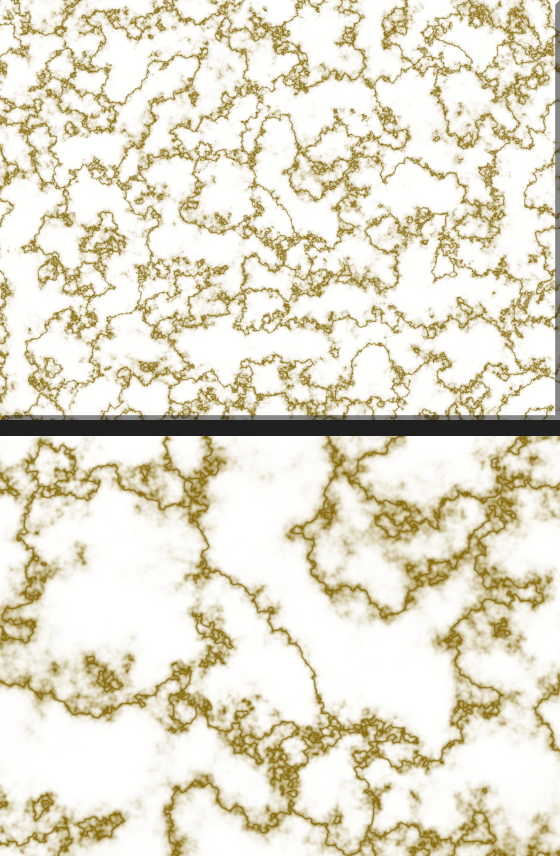
Top: the whole. Bottom: its middle third, enlarged.
Write a Shadertoy shader that draws this texture.

```glsl
// White marble with gold lightning veins and a shaded bevel on two sides.
// Veins glow along the zero line of a fractal gradient noise; layered
// sines vary their width, so that they thicken into knots and fade out.

const vec3 WHITE = vec3(1.0, 1.0, 0.997);
const vec3 GOLD = vec3(0.515, 0.395, 0.01);
const float TAU = 6.28318;
const float VEIN_SCALE = 8.5;     // coarsest noise cells per canvas height
const float VEIN_WIDTH = 0.064;   // falloff of the glow in noise units
const float BEVEL_WIDTH = 0.0115;
const float BEVEL_SHADE = 0.53;
const int OCTAVES = 6;
const int SAMPLES = 2;            // supersampling per axis

float hash(vec2 cell) {
    vec3 q = fract(cell.xyx * 0.1031);
    q += dot(q, q.yzx + 33.33);
    return fract((q.x + q.y) * q.z);
}

// Dot product of a corner's random unit gradient with the offset from it
float cornerSlope(vec2 cell, vec2 corner, vec2 offset) {
    float angle = TAU * hash(cell + corner);
    return dot(vec2(cos(angle), sin(angle)), offset - corner);
}

float gradientNoise(vec2 p) {
    vec2 cell = floor(p);
    vec2 f = p - cell;
    vec2 u = f * f * f * (f * (f * 6.0 - 15.0) + 10.0);
    float low = mix(cornerSlope(cell, vec2(0, 0), f), cornerSlope(cell, vec2(1, 0), f), u.x);
    float high = mix(cornerSlope(cell, vec2(0, 1), f), cornerSlope(cell, vec2(1, 1), f), u.x);
    return mix(low, high, u.y);
}

// Each octave is turned and shifted to keep the lattices apart
float fractalNoise(vec2 p, float gain) {
    const mat2 TURN = mat2(0.8, 0.6, -0.6, 0.8);
    float sum = 0.0;
    float amplitude = 1.0;
    for (int i = 0; i < OCTAVES; i++) {
        sum += amplitude * gradientNoise(p);
        p = TURN * p * 2.03 + vec2(17.3, 41.7);
        amplitude *= gain;
    }
    return sum;
}

// Slow swelling between about -1 and 1
float layeredSines(vec2 p) {
    float a = sin(p.x * 1.3 + 1.7 * sin(p.y * 0.9));
    float b = sin(p.y * 1.7 - p.x * 0.6 + 1.4 * sin(p.x * 1.1 + 2.0));
    return 0.5 * (a + b);
}

float veinAmount(vec2 p, float width) {
    float swelling = 1.0 + 0.35 * layeredSines(p * 1.6);
    float level = fractalNoise(p + 60.0, 0.58);
    return exp(-abs(level) / (width * swelling));
}

// Mitred strip along the right and bottom edges
float bevelMask(vec2 p, vec2 size, float width, float blur) {
    float shaded = min(size.x - p.x, p.y);
    float lit = min(p.x, size.y - p.y);
    float inside = min(width - shaded, lit - shaded);
    return smoothstep(-blur, blur, inside);
}

void mainImage(out vec4 fragColor, in vec2 fragCoord) {
    float pixel = 1.0 / iResolution.y;
    vec2 uv = fragCoord * pixel;

    // Veins, averaged over a small grid within the pixel
    float vein = 0.0;
    for (int j = 0; j < SAMPLES; j++) {
        for (int i = 0; i < SAMPLES; i++) {
            vec2 jitter = (vec2(i, j) + 0.5) / float(SAMPLES) - 0.5;
            vein += veinAmount((uv + jitter * pixel) * VEIN_SCALE, VEIN_WIDTH);
        }
    }
    vein /= float(SAMPLES * SAMPLES);
    vec3 color = mix(WHITE, GOLD, vein);

    // Bevel
    vec2 size = iResolution.xy * pixel;
    float bevel = bevelMask(uv, size, BEVEL_WIDTH, 0.7 * pixel);
    color *= mix(1.0, BEVEL_SHADE, bevel);

    fragColor = vec4(color, 1.0);
}
```
